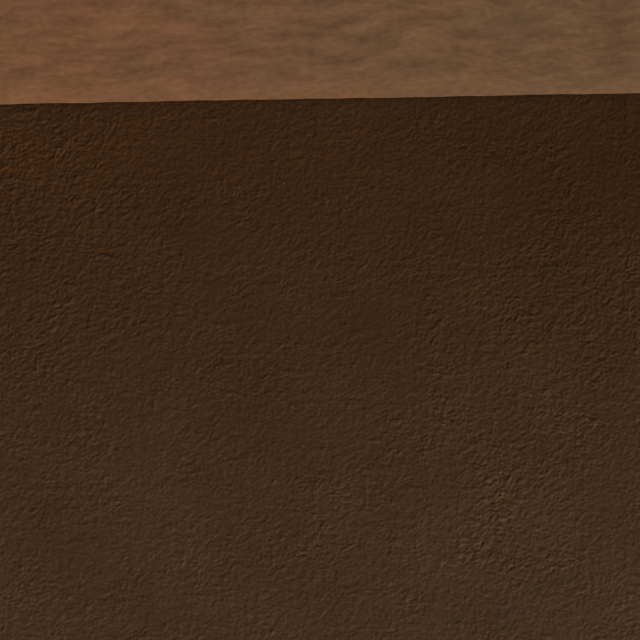
This texture is drawn by a Shadertoy shader. Its source:

```glsl
// A dark brown plaster wall below a lighter, streaked band with a slightly tilted edge.
// Gradient noise builds a height field; its slope towards the light gives the relief,
// while broad noise varies the roughness and the tint.

const float EDGE_LEFT = 0.8370;      // height of the band's edge at x = 0
const float EDGE_RIGHT = 0.8545;     // and at x = 1
const float EDGE_SOFT = 0.0013;
const float EDGE_SHADE = 0.20;       // dark seam just below the edge
const float SEAM_WIDTH = 0.006;

const vec3 WALL_TOP = vec3(0.218, 0.138, 0.074);
const vec3 WALL_BOTTOM = vec3(0.258, 0.181, 0.120);
const vec3 BAND_LEFT = vec3(0.442, 0.306, 0.210);
const vec3 BAND_RIGHT = vec3(0.412, 0.305, 0.212);
const vec3 RUST = vec3(0.024, 0.008, -0.002);

const vec2 LIGHT_STEP = vec2(-0.0009, 0.0012);
const float RELIEF = 0.32;
const float GRAIN_SCALE = 86.0;
const float CRUMB_SCALE = 180.0;
const float BAND_STREAK = 0.24;

vec2 hashGradient(vec2 cell) {
    vec3 q = fract(cell.xyx * vec3(0.1031, 0.1030, 0.0973));
    q += dot(q, q.yzx + 33.33);
    float angle = 6.28319 * fract((q.x + q.y) * q.z);
    return vec2(cos(angle), sin(angle));
}

float gradientNoise(vec2 p) {
    vec2 i = floor(p);
    vec2 f = p - i;
    vec2 u = f * f * f * (f * (f * 6.0 - 15.0) + 10.0);
    vec2 e = vec2(0.0, 1.0);
    float a = dot(hashGradient(i), f);
    float b = dot(hashGradient(i + e.yx), f - e.yx);
    float c = dot(hashGradient(i + e.xy), f - e.xy);
    float d = dot(hashGradient(i + e.yy), f - e.yy);
    return 1.4 * mix(mix(a, b, u.x), mix(c, d, u.x), u.y);
}

float fbm(vec2 p, int octaves) {
    float sum = 0.0;
    float amp = 0.5;
    for (int i = 0; i < octaves; i++) {
        sum += amp * gradientNoise(p);
        p = mat2(1.6, 1.2, -1.2, 1.6) * p + 17.3;
        amp *= 0.5;
    }
    return sum;
}

float blob(vec2 p, vec2 centre, vec2 size) {
    vec2 d = (p - centre) / size;
    return exp(-dot(d, d));
}

// Trowelled plaster: grains and crumbs over wider dents, cut by sparse pits.
float plasterHeight(vec2 p) {
    vec2 warped = p + 0.004 * vec2(gradientNoise(p * 29.0), gradientNoise(p * 29.0 + 41.0));
    vec2 grain = vec2(dot(warped, vec2(0.80, 0.35)), dot(warped, vec2(-0.45, 1.0)));
    float fine = fbm(grain * GRAIN_SCALE, 2);
    float crumbs = gradientNoise(grain * CRUMB_SCALE + 60.0);
    float dents = fbm(warped * 30.0 + 9.0, 2);
    float pits = smoothstep(0.32, 0.58, gradientNoise(warped * vec2(76.0, 66.0) + 33.0));
    return 1.1 * fine + 0.5 * crumbs + 0.5 * dents - 0.5 * pits;
}

vec3 wallColour(vec2 p, float below) {
    float depth = clamp(below / EDGE_LEFT, 0.0, 1.0);
    vec3 colour = mix(WALL_TOP, WALL_BOTTOM, smoothstep(0.0, 1.0, depth * 0.92 + 0.06));

    // Broad tint: paler lower right, warm upper left, dark upper right
    float pale = blob(p, vec2(0.85, 0.10), vec2(0.30, 0.22));
    float warm = blob(p, vec2(0.18, 0.77), vec2(0.30, 0.12));
    float dark = blob(p, vec2(0.98, 0.72), vec2(0.25, 0.16));
    colour += 0.010 * pale * vec3(0.7, 1.0, 1.0) + 0.30 * RUST * warm;
    colour *= 1.0 - 0.07 * dark;
    colour *= 1.0 + 0.09 * fbm(p * 6.0 + 3.0, 4);
    colour += 0.5 * RUST * fbm(p * vec2(38.0, 42.0) + 70.0, 3) * (1.0 - depth);

    // Faint upright and level trowel marks, and a fine mottle
    float marks = gradientNoise(p * vec2(110.0, 9.0)) + gradientNoise(p * vec2(11.0, 85.0) + 8.0);
    float mottle = gradientNoise(p * 150.0 + 12.0) + 0.7 * gradientNoise(p * 215.0 + 5.0);
    colour *= 1.0 + 0.03 * marks + 0.075 * mottle;

    // Roughness gathers at both sides and in the lower right
    float rough = 0.85 + 0.50 * blob(p, vec2(0.04, 0.70), vec2(0.18, 0.28))
        + 0.50 * blob(p, vec2(0.96, 0.52), vec2(0.24, 0.20))
        + 0.30 * blob(p, vec2(0.78, 0.22), vec2(0.18, 0.18));
    rough *= 1.0 + 0.9 * fbm(p * 11.0 + 23.0, 2);
    float slope = plasterHeight(p - LIGHT_STEP) - plasterHeight(p + LIGHT_STEP);
    colour *= 1.0 + clamp(RELIEF * rough * slope, -0.50, 0.55);

    return colour * (1.0 - EDGE_SHADE * exp(-max(below, 0.0) / SEAM_WIDTH));
}

vec3 bandColour(vec2 p, float above) {
    vec3 colour = mix(BAND_LEFT, BAND_RIGHT, smoothstep(0.0, 0.9, p.x));
    vec2 sheared = vec2(p.x, p.y - 0.06 * p.x + 0.012 * gradientNoise(p * 9.0));
    float streaks = fbm(sheared * vec2(13.0, 52.0) + 5.0, 4);
    float fibres = fbm(sheared * vec2(75.0, 150.0) + 31.0, 2);
    float calm = smoothstep(0.0, 0.055, above);
    colour *= 1.0 + BAND_STREAK * mix(0.35, 1.0, calm) * streaks + 0.13 * fibres;
    colour += RUST * fbm(p * vec2(5.0, 14.0) + 50.0, 2);
    return colour * mix(1.06, 0.98, calm);
}

void mainImage(out vec4 fragColor, in vec2 fragCoord) {
    vec2 p = fragCoord / iResolution.xy;
    float edge = mix(EDGE_LEFT, EDGE_RIGHT, p.x) + 0.0008 * gradientNoise(vec2(p.x * 22.0, 2.5));
    float above = p.y - edge;
    float band = smoothstep(-EDGE_SOFT, EDGE_SOFT, above);
    vec3 colour = mix(wallColour(p, -above), bandColour(p, above), band);
    fragColor = vec4(clamp(colour, 0.0, 1.0), 1.0);
}
```
